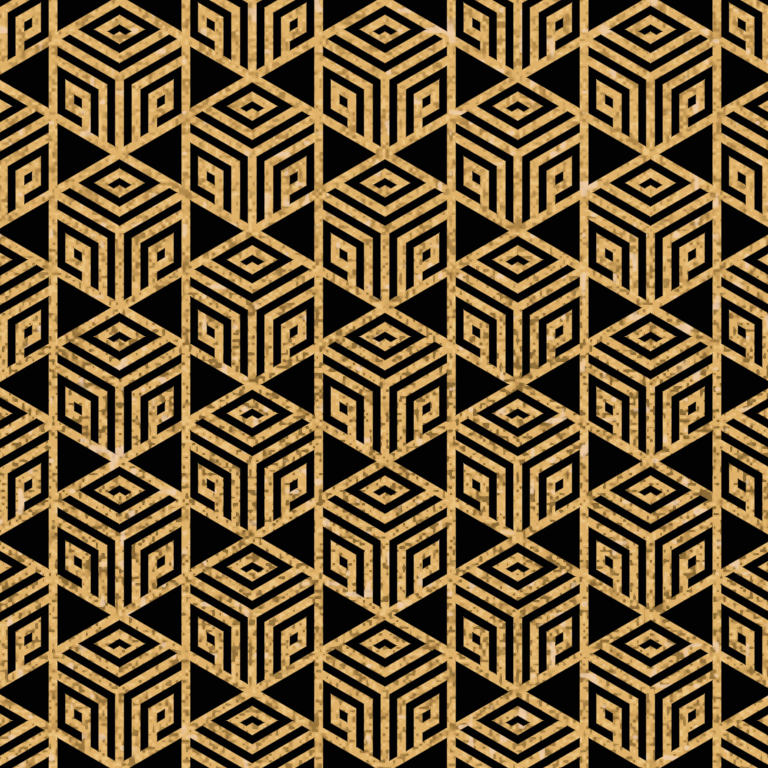
A WebGL 2 fragment shader for this pattern:

```glsl
#version 300 es
precision highp float;
// Staggered columns of gold line-work cubes on black, with triangles between.
// Each hexagon folds into one rhombic face whose lines are distances in skewed
// axes; the gold is value noise with dark grain and scattered pale flecks.

uniform vec2 u_resolution;
out vec4 fragColor;

float hash(vec2 p) {
    vec3 q = fract(p.xyx * vec3(0.1031, 0.1030, 0.0973));
    q += dot(q, q.yzx + 33.33);
    return fract((q.x + q.y) * q.z);
}

float valueNoise(vec2 p) {
    vec2 cell = floor(p);
    vec2 f = fract(p);
    f = f * f * (3.0 - 2.0 * f);
    return mix(mix(hash(cell), hash(cell + vec2(1, 0)), f.x),
               mix(hash(cell + vec2(0, 1)), hash(cell + vec2(1, 1)), f.x), f.y);
}

// Signed distance to the gold lines; q is relative to the centre of a hexagon
// of radius 1, and the result is measured in fractions of a face edge.
float cubeLines(vec2 q) {
    float halfLine = 0.067;
    vec2 m = vec2(abs(q.x), q.y);
    bool isTop = m.y > m.x * 0.57735;
    if (!isTop) m = vec2(-0.5 * m.x - 0.866 * m.y, 0.866 * m.x - 0.5 * m.y);

    // Face axes run from its outer corner (0, 0) to the cube centre (1, 1).
    float a = 1.0 - m.y + m.x * 0.57735;
    float b = 1.0 - m.y - m.x * 0.57735;
    float lo = min(a, b);
    float hi = max(a, b);

    // Outer edges and the column border
    float d = min(abs(lo), 1.0 - abs(q.x) / 0.866);
    if (lo < 0.0) return d - halfLine;

    // Two nested chevrons, then the small ring
    d = min(d, min(abs(hi - 1.0), abs(hi - 0.75)));
    vec2 ring = abs(vec2(a, b) - 0.375);
    d = min(d, abs(max(ring.x, ring.y) - 0.125));

    // Stem below the ring on the side faces
    if (!isTop) d = min(d, max(abs(a - 0.5), b - 0.5));
    float edge = d - halfLine;

    // Notched black chevron inside the top ring
    if (isTop) {
        float chevron = max(abs(lo - 0.357) - 0.045, hi - 0.49);
        edge = min(edge, max(0.40 - lo, hi - 0.5));
        edge = max(edge, -chevron);
    }
    return edge;
}

vec3 glitterGold(vec2 uv) {
    float coarse = valueNoise(uv * 95.0);
    float fine = valueNoise(uv * 230.0 + 17.0);
    // Grain is strongest below the middle and soft near the top.
    float grain = mix(0.3, 1.0, smoothstep(0.8, 0.48, uv.y));
    grain *= mix(0.7, 1.0, smoothstep(0.05, 0.3, uv.y));

    vec3 gold = mix(vec3(0.73, 0.56, 0.30), vec3(0.88, 0.70, 0.41),
                    smoothstep(0.15, 0.5, 0.6 * coarse + 0.4 * fine));
    gold = mix(gold, vec3(0.50, 0.38, 0.18), grain * 0.85 * smoothstep(0.42, 0.12, fine));
    gold = mix(gold, vec3(0.93, 0.78, 0.53), 0.8 * smoothstep(0.68, 0.92, fine));
    float fleck = smoothstep(0.82, 0.95, valueNoise(uv * 75.0 + 41.0));
    return mix(gold, vec3(0.94, 0.81, 0.68), 0.8 * fleck);
}

void main() {
    vec2 uv = gl_FragCoord.xy / u_resolution;

    // Five hexagons per column; every other column drops by half a repeat.
    vec2 q = (uv - vec2(0.5013, 0.4993)) / vec2(0.0998, 0.1);
    float column = floor(q.x / 1.73205 + 0.5);
    q.x -= column * 1.73205;
    q.y = mod(q.y + column + 1.0, 2.0) - 1.0;

    float soft = 11.5 / min(u_resolution.x, u_resolution.y);
    float line = 1.0 - smoothstep(-soft, soft, cubeLines(q));
    fragColor = vec4(mix(vec3(0.006), glitterGold(uv), line), 1.0);
}
```
